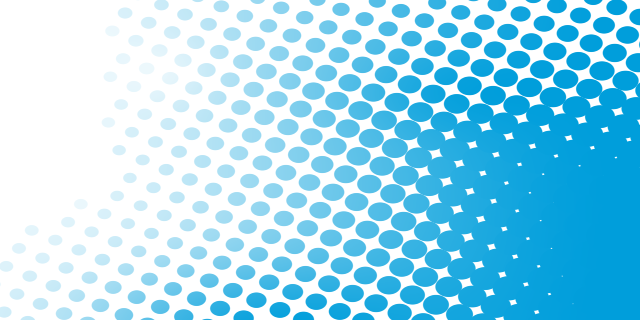
This background is drawn by a Shadertoy shader. Its source:

```glsl
// Blue halftone: a slanted grid of oval dots that swell and merge towards the right.

const vec3 BLUE = vec3(0.0, 0.62, 0.86);
const vec3 WHITE = vec3(1.0);

const float CELL = 0.0837;                 // grid spacing, in canvas heights
const float TILT = 0.497;                  // grid rotation, in radians
const vec2 STRETCH = vec2(1.0, 1.309);     // turns the oval dots into circles
const vec2 GRID_ORIGIN = vec2(0.2526, 0.362);

// Soft elliptical spot, 1 at its centre
float blob(vec2 p, vec2 centre, vec2 radii) {
    vec2 d = (p - centre) / radii;
    return exp(-dot(d, d));
}

float smoothMin(float a, float b, float k) {
    float h = max(k - abs(a - b), 0.0) / k;
    return min(a, b) - 0.25 * k * h * h;
}

// Dot radius in cells: 0.5 makes neighbours touch, 0.71 closes the gaps
float dotRadius(vec2 p) {
    float fromLeft = p.x - 1.302 + 0.28 * (p.y - 0.479);
    float fromTop = 0.62 - p.y + 0.18 * (p.x - 1.388);
    float depth = smoothMin(fromLeft, 1.55 * fromTop, 0.08);
    float radius = 0.5 + 0.28 * depth + 0.24 * max(depth, 0.0);
    return max(radius, 0.25) + 0.11 * blob(p, vec2(0.5, -0.05), vec2(0.4, 0.25));
}

// Share of white in the ink
float paleness(vec2 p) {
    float pale = 0.9 * (1.0 - smoothstep(0.1, 1.93, p.x));
    pale -= 0.60 * blob(p, vec2(0.73, -0.04), vec2(0.52, 0.21));
    pale -= 0.15 * blob(p, vec2(1.35, 0.71), vec2(0.31, 0.13));
    pale += 0.13 * blob(p, vec2(0.52, 0.78), vec2(0.18, 0.12));
    return clamp(pale, 0.0, 1.0);
}

// Fades out the dots beyond the ragged left border
float presence(vec2 p) {
    float upper = smoothstep(0.31, 0.344, p.x - 0.1 * abs(p.y - 0.6875));
    float lower = smoothstep(1.55, 1.62, p.x + 2.1 * (1.0 - p.y));
    return max(upper, lower);
}

void mainImage(out vec4 fragColor, in vec2 fragCoord) {
    vec2 p = fragCoord / iResolution.y;
    float blur = 0.6 * STRETCH.y / (CELL * iResolution.y);

    // Grid coordinates of this point
    float c = cos(TILT), s = sin(TILT);
    mat2 axes = mat2(c, -s, s, c);
    vec2 grid = ((p - GRID_ORIGIN) * STRETCH) * axes / CELL;
    vec2 nearest = floor(grid + 0.5);

    // Paint the neighbouring dots over each other
    vec3 color = WHITE;
    for (int j = -1; j <= 1; j++) {
        for (int i = -1; i <= 1; i++) {
            vec2 id = nearest + vec2(i, j);
            vec2 centre = GRID_ORIGIN + axes * id * CELL / STRETCH;
            float edge = length(grid - id) - dotRadius(centre);
            float cover = 1.0 - smoothstep(-blur, blur, edge);
            vec3 ink = mix(BLUE, WHITE, paleness(mix(centre, p, 0.6)));
            color = mix(color, ink, cover * presence(centre));
        }
    }
    fragColor = vec4(color, 1.0);
}
```
